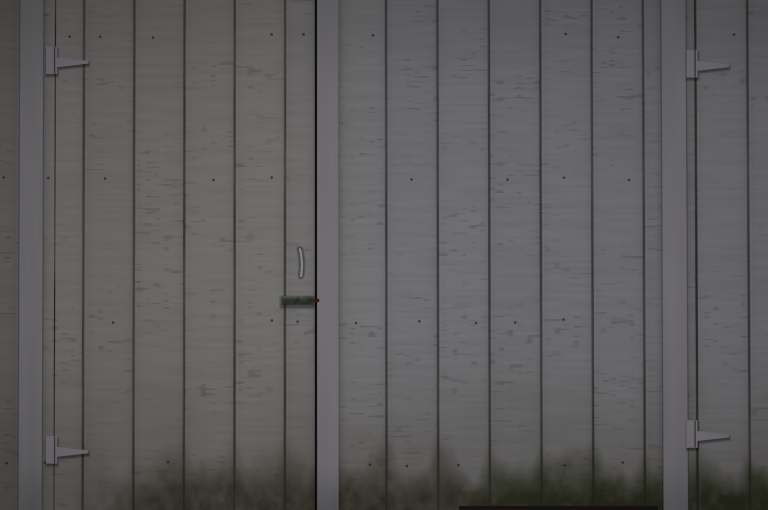
Reproduce this texture procedurally as a Shadertoy shader.

```glsl
// Weathered grey plank doors with grooves, trim boards, hinges, a latch and mossy grime.

float hash(vec2 p) {
    vec3 q = fract(p.xyx * vec3(0.1031, 0.1030, 0.0973));
    q += dot(q, q.yzx + 33.33);
    return fract((q.x + q.y) * q.z);
}

float noise(vec2 p) {
    vec2 i = floor(p), f = fract(p);
    f = f * f * (3.0 - 2.0 * f);
    return mix(mix(hash(i), hash(i + vec2(1, 0)), f.x),
               mix(hash(i + vec2(0, 1)), hash(i + vec2(1, 1)), f.x), f.y);
}

float fbm(vec2 p) {
    float sum = 0.0, amp = 0.5;
    for (int i = 0; i < 4; i++) {
        sum += amp * noise(p);
        p = p * 2.03 + 17.1;
        amp *= 0.5;
    }
    return sum;
}

float box(vec2 p, vec2 halfSize) {
    vec2 d = abs(p) - halfSize;
    return length(max(d, 0.0)) + min(max(d.x, d.y), 0.0);
}

float segment(vec2 p, vec2 a, vec2 b) {
    vec2 d = b - a;
    return length(p - a - d * clamp(dot(p - a, d) / dot(d, d), 0.0, 1.0));
}

// Antialiased coverage of a signed distance
float fill(float d) {
    float w = 0.7 / iResolution.y;
    return 1.0 - smoothstep(-w, w, d);
}

// Tapered strap hinge around its plate centre
float hinge(vec2 p) {
    float plate = box(p, vec2(0.011, 0.027));
    float taper = mix(0.011, 0.003, clamp(p.x / 0.07, 0.0, 1.0));
    float strap = box(p - vec2(0.038, -0.004), vec2(0.034, taper));
    return min(plate, strap);
}

void mainImage(out vec4 fragColor, in vec2 fragCoord) {
    vec2 p = fragCoord / iResolution.xy * vec2(1.506, 1.0);
    // Boards lean slightly inwards towards the ground
    float x = p.x + mix(0.004, -0.006, p.x / 1.506) * (1.0 - p.y);

    // Three panels, each with its own groove offset and spacing
    vec2 grooves = x < 0.62 ? vec2(0.165, 0.0985)
                 : x < 1.32 ? vec2(0.757, 0.1007) : vec2(1.363, 0.102);
    float k = (x - grooves.x) / grooves.y;
    float plank = floor(k) + 20.0 * floor(grooves.x * 3.0) + 9.0;
    float groove = (k - floor(k + 0.5)) * grooves.y;

    // Painted wood with rough sideways saw marks
    vec3 col = mix(vec3(0.437, 0.430, 0.424), vec3(0.430, 0.426, 0.436), smoothstep(0.5, 0.8, x));
    col *= 0.985 + 0.03 * hash(vec2(plank, 3.0));
    vec2 g = vec2(x, p.y + plank * 1.73);
    float saw = noise(g * vec2(14.0, 170.0)) - 0.5;
    float chips = noise(g * vec2(55.0, 210.0));
    float rough = smoothstep(0.35, 0.7, fbm(g * vec2(7.0, 16.0)));
    col *= 1.0 + 0.05 * saw + 0.05 * (fbm(p * 4.0) - 0.5);
    col *= 1.0 - 0.13 * rough * smoothstep(0.7, 0.95, chips);

    // Nail heads in rows
    float row = floor((p.y + 0.05) / 0.28);
    vec2 nail = vec2((fract(k) - 0.25 - 0.5 * hash(vec2(plank, row))) * grooves.y,
                     p.y - 0.09 - row * 0.28 + 0.008 * (hash(vec2(row, plank)) - 0.5));
    float shown = step(0.35, hash(vec2(plank + 7.0, row + 2.0)));
    col *= 1.0 - 0.5 * shown * fill(length(nail) - 0.0025);

    // Grooves with a soft shade and a lit edge
    col *= 1.0 - 0.12 * exp(-abs(groove) / 0.006);
    col *= 1.0 + 0.05 * fill(abs(groove - 0.005) - 0.0015);
    col *= 1.0 - (0.30 + 0.15 * noise(vec2(plank, p.y * 9.0))) * fill(abs(groove) - 0.0023);

    // Brown damp on the left, green moss on the right, rising along the grooves
    float stains = fbm(vec2(x * 16.0, p.y * 9.0));
    float rise = 0.05 + 0.13 * stains + 0.05 * exp(-abs(groove) / 0.012);
    float damp = (1.0 - smoothstep(rise * 0.1, rise, p.y)) * smoothstep(0.1, 0.35, x);
    float moss = smoothstep(0.82, 1.0, x);
    damp *= 0.45 + 0.6 * fbm(p * vec2(60.0, 45.0)) + 0.15 * moss;
    col = mix(col, mix(vec3(0.19, 0.17, 0.14), vec3(0.15, 0.16, 0.10), moss), clamp(damp, 0.0, 0.9));
    col *= 1.0 - vec3(0.18, 0.20, 0.26) * (1.0 - smoothstep(0.0, 0.35, p.y)) * fbm(p * vec2(9.0, 4.0));

    // Raised trim boards: centre and half width
    vec2 trims[3] = vec2[3](vec2(0.0625, 0.0235), vec2(0.642, 0.022), vec2(1.3205, 0.0245));
    for (int i = 0; i < 3; i++) {
        float d = abs(x - trims[i].x) - trims[i].y;
        vec3 board = vec3(0.440, 0.432, 0.448) * (0.97 + 0.07 * fbm(vec2(x * 60.0, p.y * 5.0)));
        board *= 1.0 - 0.25 * (1.0 - smoothstep(0.0, 0.1, p.y)) * stains;
        col *= 1.0 - 0.17 * exp(-max(d, 0.0) / 0.008);
        col = mix(col, board, fill(d));
        col *= 1.0 - (i == 1 ? 0.10 : 0.24) * fill(abs(d) - 0.0012);
    }
    col *= 0.88 + 0.12 * smoothstep(0.03, 0.039, x);

    // Open gaps beside the doors, and the sill
    float worn = noise(vec2(2.0, p.y * 12.0));
    col = mix(col, vec3(0.09, 0.08, 0.08), (0.45 + 0.45 * worn) * fill(abs(x - 0.109) - 0.0012));
    col = mix(col, vec3(0.05, 0.04, 0.04), 0.95 * fill(abs(x - 0.6195) - 0.0022));
    col = mix(col, vec3(0.12, 0.11, 0.11), 0.5 * fill(abs(x - 1.363) - 0.0016));
    col = mix(col, vec3(0.10, 0.08, 0.07), fill(box(p - vec2(1.095, 0.003), vec2(0.195, 0.005))));

    // Painted hinges, two on each hinged door
    for (int i = 0; i < 4; i++) {
        bool right = i > 1, low = i % 2 == 1;
        vec2 h = p - vec2(right ? 1.357 : 0.101, low ? (right ? 0.149 : 0.118) : (right ? 0.875 : 0.882));
        col *= 0.6 + 0.4 * smoothstep(-0.002, 0.005, hinge(h + vec2(-0.001, 0.004)));
        col = mix(col, vec3(0.47, 0.46, 0.48), fill(hinge(h)));
        col *= 1.0 - 0.5 * fill(box(h - vec2(0.006, 0.0), vec2(0.0013, 0.026)));
    }

    // Pull handle
    vec2 bow = p - vec2(0.003 * cos((p.y - 0.485) * 55.0), 0.0);
    float handle = segment(bow, vec2(0.588, 0.511), vec2(0.590, 0.459));
    col *= 0.65 + 0.35 * smoothstep(0.0, 0.006, abs(handle - 0.003));
    col = mix(col, vec3(0.52), fill(handle - 0.0022));

    // Sliding latch with a rusty tip
    vec2 l = p - vec2(0.584, 0.411);
    col *= 0.65 + 0.35 * smoothstep(0.0, 0.008, box(l + vec2(0.0, 0.004), vec2(0.031, 0.008)));
    col = mix(col, vec3(0.20, 0.10, 0.06), fill(box(l - vec2(0.036, 0.0), vec2(0.006, 0.003))));
    vec3 steel = vec3(0.20, 0.22, 0.20) + 0.12 * smoothstep(0.0, 0.008, l.y) - 0.08 * noise(l * 150.0 + 40.0);
    col = mix(col, steel, fill(box(l, vec2(0.031, 0.0085))));

    // Dim light falling off towards the corners
    vec2 v = (p - vec2(0.78, 0.48)) / vec2(0.753, 0.5);
    col *= 1.0 - 0.13 * dot(v, v) - 0.04 * smoothstep(0.8, 1.0, p.y);
    fragColor = vec4(col, 1.0);
}
```
